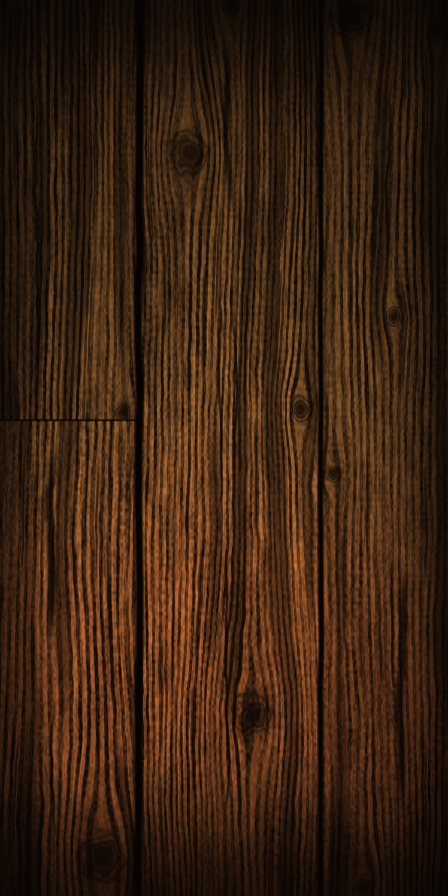
Write a Shadertoy shader that draws this texture.

```glsl
// Weathered dark wood planks with fine grain, knots, cracks and a warm low glow.

const float TAU = 6.28318;
const float LEFT_SEAM = 0.310;
const float RIGHT_SEAM = 0.716;
const float JOINT_Y = 1.062;
const float EXPOSURE = 0.86;
const vec2 GLOW_CENTER = vec2(0.44, 0.70);
const vec3 WARM_WOOD = vec3(1.0, 0.54, 0.26);
const vec3 AGED_WOOD = vec3(1.0, 0.65, 0.31);
const vec4 GRAIN_FREQ = vec4(54.0, 66.0, 76.0, 64.0);  // rings per width, by plank
const vec4 PLANK_TONE = vec4(1.05, 0.88, 1.0, 0.95);

// Knots: centre x, centre y, radius
const int KNOT_COUNT = 11;
const vec3 KNOTS[KNOT_COUNT] = vec3[](
    vec3(0.422, 1.661, 0.046), vec3(0.672, 1.089, 0.026),
    vec3(0.562, 0.406, 0.045), vec3(0.742, 0.943, 0.018),
    vec3(0.880, 1.294, 0.020), vec3(0.786, 1.969, 0.050),
    vec3(0.229, 0.086, 0.055), vec3(0.273, 1.078, 0.017),
    vec3(0.977, 1.930, 0.024), vec3(0.812, 0.020, 0.020),
    vec3(0.515, 1.990, 0.024));

// Long cracks: x, lower end, upper end, half width
const int CRACK_COUNT = 9;
const vec4 CRACKS[CRACK_COUNT] = vec4[](
    vec4(0.495, 0.86, 1.42, 0.0025), vec4(0.526, 0.92, 1.36, 0.0022),
    vec4(0.507, 0.12, 0.84, 0.0028), vec4(0.510, 1.50, 1.96, 0.0080),
    vec4(0.118, 0.52, 1.05, 0.0120), vec4(0.122, 0.05, 0.50, 0.0030),
    vec4(0.080, 1.15, 1.85, 0.0030), vec4(0.895, 0.16, 0.78, 0.0120),
    vec4(0.868, 1.36, 1.86, 0.0030));

float hash(vec2 p) {
    return fract(sin(dot(p, vec2(127.1, 311.7))) * 4375.85);
}

float noise(vec2 p) {
    vec2 i = floor(p), f = fract(p);
    f = f * f * (3.0 - 2.0 * f);
    return mix(mix(hash(i), hash(i + vec2(1, 0)), f.x),
               mix(hash(i + vec2(0, 1)), hash(i + vec2(1, 1)), f.x), f.y);
}

// 0 lower left, 1 upper left, 2 middle, 3 right
int plankAt(vec2 p) {
    if (p.x < LEFT_SEAM) return p.y < JOINT_Y ? 0 : 1;
    return p.x < RIGHT_SEAM ? 2 : 3;
}

// Grain coordinate bent around the knots of one plank
float bendGrain(vec2 p, int plank) {
    float u = p.x;
    for (int i = 0; i < KNOT_COUNT; i++) {
        vec3 k = KNOTS[i];
        if (plankAt(k.xy) != plank) continue;
        vec2 d = (p - k.xy) * vec2(1.0, 0.45);
        float reach = 1.4 * k.z * k.z;
        u -= d.x * reach / (dot(d, d) + reach);
    }
    return u;
}

// Short hairline splits, one candidate per grain cell
float hairlines(float u, float y, vec2 seed) {
    vec2 cell = vec2(u * 42.0, y * 3.2 + 5.0 * hash(vec2(floor(u * 42.0), seed.x)));
    vec2 f = fract(cell);
    float present = step(0.66, hash(floor(cell) + seed));
    float ends = smoothstep(0.0, 0.25, f.y) * smoothstep(1.0, 0.75, f.y);
    return present * ends * smoothstep(0.16, 0.04, abs(f.x - 0.5));
}

float woodTone(vec2 p, float u, int plank) {
    vec2 seed = vec2(17.0, 31.0) * float(plank + 1);
    u += 0.038 * (noise(vec2(u * 6.0, p.y * 1.2) + seed) - 0.5);
    u += 0.009 * (noise(vec2(u * 24.0, p.y * 5.0) + seed) - 0.5);
    u += 0.003 * (noise(vec2(u * 60.0, p.y * 24.0) + seed) - 0.5);
    float wave = 0.5 + 0.5 * sin(TAU * GRAIN_FREQ[plank] * u);
    float ring = smoothstep(0.08, 0.72, wave);
    float strength = 0.35 + 0.75 * noise(vec2(u * 28.0, p.y * 2.2) + seed);
    float fiber = noise(vec2(u * 230.0, p.y * 12.0) + seed);
    float speck = noise(p * vec2(300.0, 130.0));
    float blotch = noise(vec2(u * 13.0, p.y * 1.6) + seed);
    float streak = smoothstep(0.62, 0.78, noise(vec2(u * 34.0, p.y * 1.3) + seed + 50.0));
    float tone = 0.42 + 0.46 * (ring - 0.58) * strength;
    tone += 0.30 * (fiber - 0.5) + 0.26 * (speck - 0.5) + 0.20 * (blotch - 0.5);
    tone *= (1.0 - 0.45 * streak) * (1.0 - 0.6 * hairlines(u, p.y, seed));
    return max(tone, 0.07);
}

float knotShade(vec2 p, int plank) {
    float shade = 1.0;
    for (int i = 0; i < KNOT_COUNT; i++) {
        vec3 k = KNOTS[i];
        if (plankAt(k.xy) != plank) continue;
        float d = length((p - k.xy) * vec2(1.0, 0.88)) / k.z + 0.4 * (noise(p * 60.0) - 0.5);
        float core = mix(0.25, 0.55 + 0.2 * sin(d * 19.0), smoothstep(0.2, 0.7, d));
        shade *= mix(core, 1.0, smoothstep(0.7, 1.35, d));
    }
    return shade;
}

float crackShade(vec2 p, float soft) {
    float shade = 1.0;
    for (int i = 0; i < CRACK_COUNT; i++) {
        vec4 c = CRACKS[i];
        float x = c.x + 0.016 * (noise(vec2(p.y * 7.0, c.x * 90.0)) - 0.5);
        x += 0.005 * (noise(vec2(p.y * 40.0, c.x * 50.0)) - 0.5);
        float taper = smoothstep(c.y, c.y + 0.15, p.y) * smoothstep(c.z, c.z - 0.15, p.y);
        shade *= 1.0 - 0.75 * taper * (1.0 - smoothstep(0.3 * c.w, c.w + soft, abs(p.x - x)));
    }
    return shade;
}

// Dark gaps between planks and at the butt joint
float gapShade(vec2 p, float soft) {
    float wobble = 0.006 * (noise(vec2(p.y * 9.0, 3.0)) - 0.5);
    float left = abs(p.x - LEFT_SEAM - wobble);
    float right = abs(p.x - RIGHT_SEAM - 0.5 * wobble);
    float shade = smoothstep(0.004, 0.011 + soft, left) * smoothstep(0.002, 0.007 + soft, right);
    float joint = smoothstep(0.0005, 0.002 + soft, abs(p.y - JOINT_Y));
    return shade * (p.x < LEFT_SEAM ? mix(0.25, 1.0, joint) : 1.0);
}

void mainImage(out vec4 fragColor, in vec2 fragCoord) {
    vec2 p = fragCoord / iResolution.xy * vec2(1.0, 2.0);
    float soft = 1.0 / iResolution.x;
    int plank = plankAt(p);
    float tone = woodTone(p, bendGrain(p, plank), plank) * PLANK_TONE[plank];
    tone *= knotShade(p, plank) * crackShade(p, soft) * gapShade(p, soft);

    // Warm pool of light, fading to dark borders
    vec2 d = (p - GLOW_CENTER) / vec2(0.62, p.y > GLOW_CENTER.y ? 0.85 : 0.72);
    float light = mix(0.43, 1.12, exp(-dot(d, d)));
    vec2 rim = min(p, vec2(1.0, 2.0) - p);
    light *= mix(0.40, 1.0, smoothstep(-0.02, 0.14, rim.x));
    light *= mix(0.28, 1.0, smoothstep(-0.02, 0.34, rim.y));

    vec3 hue = mix(WARM_WOOD, AGED_WOOD, smoothstep(0.5, 1.3, p.y + 0.3 * abs(p.x - 0.45)));
    vec3 color = hue * tone * light * EXPOSURE + vec3(0.024, 0.012, 0.006);
    fragColor = vec4(clamp(color, 0.0, 1.0), 1.0);
}
```
